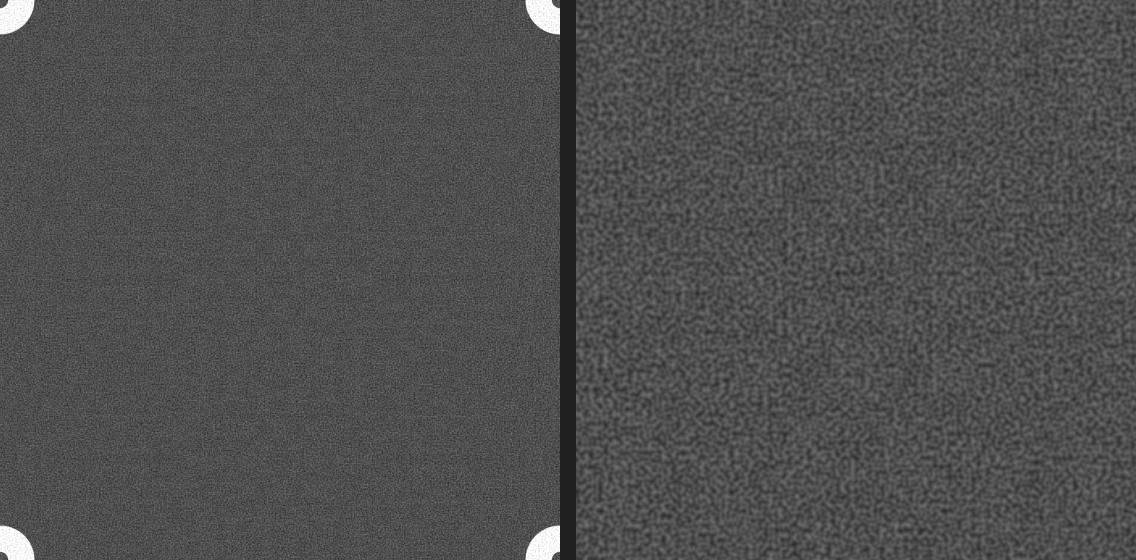
Left: the whole. Right: its middle third, enlarged.
Reproduce this texture procedurally as a Shadertoy shader.

```glsl
vec2 gradientAt(ivec2 cell) {
    uvec2 c = uvec2(cell);
    uint h = c.x * 1597334677u ^ c.y * 3812015801u;
    h = (h ^ (h >> 15)) * 2246822519u;
    h = (h ^ (h >> 13)) * 3266489917u;
    h ^= h >> 16;
    float angle = float(h & 65535u) / 65536.0 * 6.28319;
    return vec2(cos(angle), sin(angle));
}

float gradientNoise(vec2 p) {
    ivec2 i = ivec2(floor(p));
    vec2 f = fract(p);
    vec2 w = f * f * f * (f * (f * 6.0 - 15.0) + 10.0);
    float a = dot(gradientAt(i), f);
    float b = dot(gradientAt(i + ivec2(1, 0)), f - vec2(1, 0));
    float c = dot(gradientAt(i + ivec2(0, 1)), f - vec2(0, 1));
    float d = dot(gradientAt(i + ivec2(1, 1)), f - vec2(1, 1));
    return mix(mix(a, b, w.x), mix(c, d, w.x), w.y);
}

// Triangle-wave mirroring about evenly spaced lines through the centre
vec2 mirrorFold(vec2 uv) {
    vec2 spacing = vec2(0.285, 0.16);
    return abs(fract((uv - 0.5) / (2.0 * spacing) + 0.5) - 0.5) * 2.0 * spacing;
}

// Soft patches, lying flat in the middle and upright near the sides
float mottle(vec2 uv) {
    vec2 p = mirrorFold(uv);
    float sides = smoothstep(0.3, 0.42, abs(uv.x - 0.5));
    float flatPatches = gradientNoise(p * vec2(38.0, 68.0) + 7.3)
                      + 0.7 * gradientNoise(p * vec2(75.0, 130.0) + 31.7);
    float tallPatches = gradientNoise(p * vec2(68.0, 38.0) + 53.1)
                      + 0.7 * gradientNoise(p * vec2(130.0, 75.0) + 17.9);
    return mix(flatPatches, tallPatches, sides);
}

// Sharp grit, partly mirrored
float grit(vec2 uv) {
    return 0.165 * gradientNoise(uv * 347.0 + 3.7)
         + 0.075 * gradientNoise(mirrorFold(uv) * 263.0 + 91.3);
}

void mainImage(out vec4 fragColor, in vec2 fragCoord) {
    vec2 uv = fragCoord / iResolution.xy;
    float grain = grit(uv);

    // Dark asphalt
    float asphalt = 0.309 + grain + 0.026 * mottle(uv);

    // White painted ring around each corner
    float cornerDistance = length(0.5 - abs(uv - 0.5));
    float ringDistance = abs(cornerDistance - 0.038) - 0.0235;
    float edge = 0.75 / iResolution.y;
    float ring = 1.0 - smoothstep(-edge, edge, ringDistance);
    float paint = min(0.985 + 1.2 * grain, 1.0);

    fragColor = vec4(vec3(mix(asphalt, paint, ring)), 1.0);
}
```
